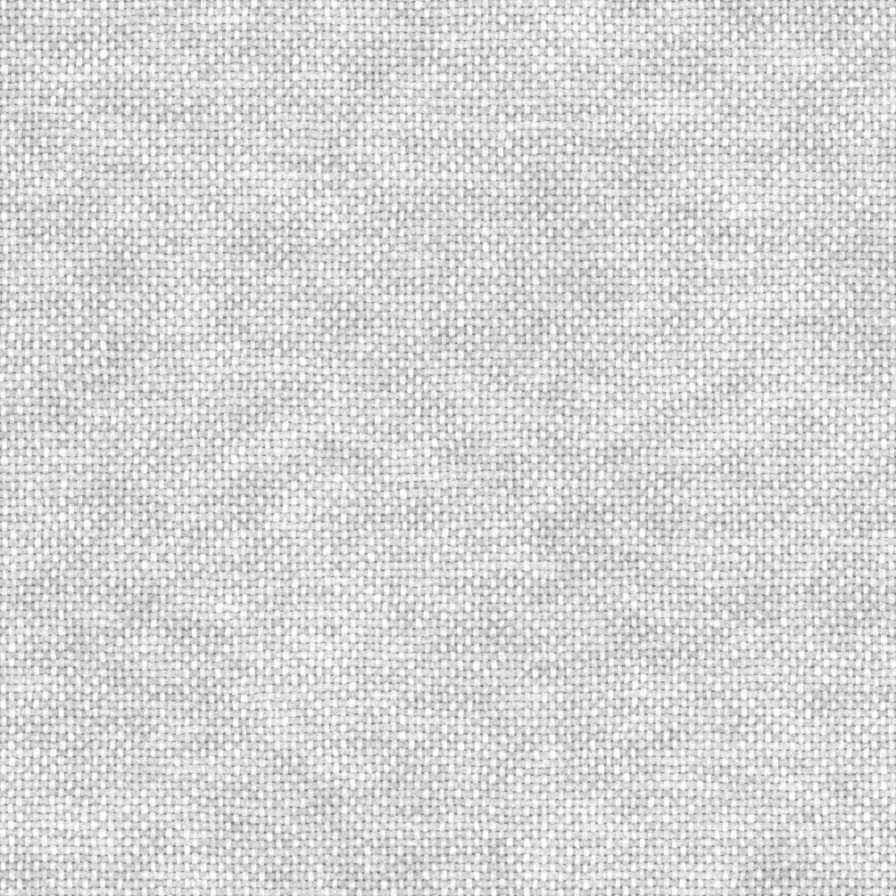
This texture is drawn by a Shadertoy shader. Its source:

```glsl
const vec2 THREADS = vec2(108.0, 110.0);   // warp threads across, weft threads down
const float GAP_TONE = 0.58;
const float WARP_TONE = 0.88;
const float WEFT_TONE = 0.835;
const float PI = 3.14159265;

vec2 hashGradient(vec2 cell) {
    vec3 q = fract(cell.xyx * vec3(0.1031, 0.1030, 0.0973));
    q += dot(q, q.yzx + 33.33);
    float angle = 2.0 * PI * fract((q.x + q.y) * q.z);
    return vec2(cos(angle), sin(angle));
}

float gradientNoise(vec2 p) {
    vec2 i = floor(p), f = fract(p);
    vec2 u = f * f * f * (f * (f * 6.0 - 15.0) + 10.0);
    vec2 e = vec2(0.0, 1.0);
    float low = mix(dot(hashGradient(i), f),
                    dot(hashGradient(i + e.yx), f - e.yx), u.x);
    float high = mix(dot(hashGradient(i + e.xy), f - e.xy),
                     dot(hashGradient(i + e.yy), f - e.yy), u.x);
    return mix(low, high, u.y);
}

float layeredNoise(vec2 p, int octaves) {
    float sum = 0.0, gain = 1.0;
    for (int k = 0; k < octaves; k++) {
        sum += gain * gradientNoise(p);
        p = p * 2.03 + 17.3;
        gain *= 0.5;
    }
    return sum;
}

// Slow variation running along one numbered thread
float threadNoise(float id, float along, float seed) {
    return gradientNoise(vec2(along, id * 7.37 + seed));
}

float threadMask(float across, float halfWidth, float blur) {
    return 1.0 - smoothstep(halfWidth - blur, halfWidth + blur, abs(across));
}

// Rounded yarn: brightest on its crown, darker where it dips under
float yarnTone(float base, float across, float halfWidth, float lift, float relief) {
    float side = across / halfWidth;
    return base + relief * lift - 0.08 * side * side;
}

float weave(vec2 p, float blur) {
    vec2 id = floor(p), f = fract(p) - 0.5;
    float side = mod(id.x + id.y, 2.0) * 2.0 - 1.0;

    // Uneven yarn thickness, with occasional thick slubs
    float warpVary = threadNoise(id.x, p.y * 0.23, 3.1);
    float weftVary = threadNoise(id.y, p.x * 0.19, 91.7);
    float slub = smoothstep(0.30, 0.55, threadNoise(id.y, p.x * 0.07, 43.9));
    float warpHalf = 0.33 + 0.10 * warpVary;
    float weftHalf = 0.40 + 0.10 * weftVary + 0.05 * slub;

    float warpLift = side * cos(PI * f.y);
    float weftLift = -side * cos(PI * f.x);
    float warp = yarnTone(WARP_TONE + 0.08 * warpVary, f.x, warpHalf, warpLift, 0.11);
    float weft = yarnTone(WEFT_TONE + 0.09 * weftVary + 0.04 * slub,
                          f.y, weftHalf, weftLift, 0.03);
    float warpMask = threadMask(f.x, warpHalf, blur);
    float weftMask = threadMask(f.y, weftHalf, blur);

    float warpOnTop = mix(mix(GAP_TONE, weft, weftMask), warp, warpMask);
    float weftOnTop = mix(mix(GAP_TONE, warp, warpMask), weft, weftMask);
    return side > 0.0 ? warpOnTop : weftOnTop;
}

void mainImage(out vec4 fragColor, in vec2 fragCoord) {
    vec2 uv = fragCoord / iResolution.xy;
    vec2 p = uv * THREADS;
    float blur = max(0.10, 0.6 * THREADS.x / iResolution.x);

    // Threads wander slightly while keeping a regular grid
    vec2 drift = vec2(layeredNoise(uv * 6.0, 2), layeredNoise(uv * 6.0 + 51.0, 2));
    vec2 jitter = vec2(gradientNoise(p * 0.45), gradientNoise(p * 0.45 + 29.0));
    float tone = weave(p + 0.4 * drift + 0.25 * jitter, blur);

    // Fine fibres, blotches and broad shading
    tone += 0.12 * gradientNoise(p * vec2(1.7, 1.3) + 11.0);
    tone += 0.10 * gradientNoise(p * 2.9 + 71.0);
    tone += 0.045 * layeredNoise(uv * vec2(12.0, 20.0) + 5.0, 3);
    tone += 0.035 * gradientNoise(uv * 4.0 + 37.0);

    fragColor = vec4(vec3(clamp(tone, 0.0, 0.99)), 1.0);
}
```
